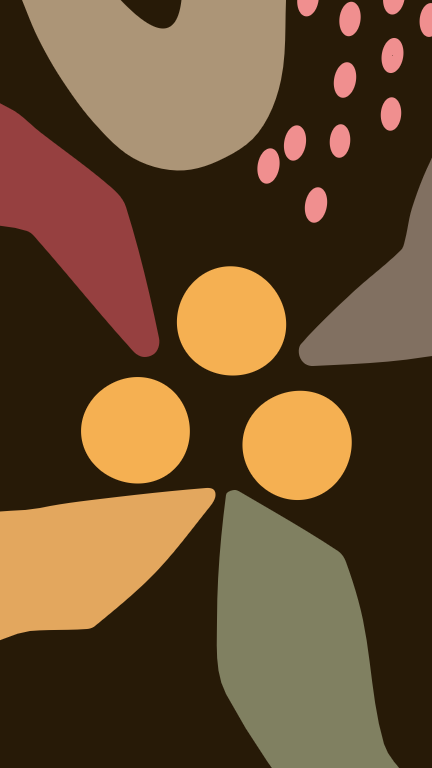
A WebGL 2 fragment shader for this background:

```glsl
#version 300 es
precision highp float;
// Flat paper-cut still life: an arch, four leaves, three wobbly discs and pink dabs.
// Leaves and arch are signed distances to closed Hermite splines; discs are polar
// curves; dabs are ellipses laid along short runs with hashed tilt and size.
uniform vec2 u_resolution;
out vec4 outColor;

#define CANVAS vec2(4.32, 7.68)  // design units, y pointing down
#define KNOTS 12                 // knots per spline outline
#define STEPS 6                  // straight pieces per spline span
#define WOBBLE 0.011             // unevenness of the discs
#define DAB_SIZE vec2(0.106, 0.174)
#define DAB_TILT 0.13

const vec3 INK   = vec3(0.153, 0.100, 0.027);
const vec3 SAND  = vec3(0.675, 0.585, 0.465);
const vec3 BRICK = vec3(0.590, 0.250, 0.250);
const vec3 STONE = vec3(0.505, 0.440, 0.380);
const vec3 OCHRE = vec3(0.890, 0.655, 0.370);
const vec3 OLIVE = vec3(0.500, 0.500, 0.380);
const vec3 AMBER = vec3(0.960, 0.690, 0.320);
const vec3 PINK  = vec3(0.940, 0.560, 0.560);

float hash(vec2 p) {
  vec3 q = fract(p.xyx * 0.1031);
  q += dot(q, q.yzx + 33.33);
  return fract((q.x + q.y) * q.z);
}

// Signed distance to a smooth closed curve through the knots.
float splineShape(vec2 p, vec2 k[KNOTS]) {
  float nearest = 1e6, side = 1.0;
  for (int i = 0; i < KNOTS; i++) {
    vec2 before = k[(i + KNOTS - 1) % KNOTS], a = k[i];
    vec2 b = k[(i + 1) % KNOTS], after = k[(i + 2) % KNOTS];
    float span = distance(a, b);
    vec2 tanA = normalize(b - before) * span;
    vec2 tanB = normalize(after - a) * span;
    vec2 start = a;
    for (int j = 1; j <= STEPS; j++) {
      float t = float(j) / float(STEPS), u = 1.0 - t;
      vec2 end = u * u * ((1.0 + 2.0 * t) * a + t * tanA)
               + t * t * ((3.0 - 2.0 * t) * b - u * tanB);
      if (j == STEPS) end = b;
      vec2 e = end - start, w = p - start;
      vec2 gap = w - e * clamp(dot(w, e) / dot(e, e), 0.0, 1.0);
      nearest = min(nearest, dot(gap, gap));
      // Even-odd crossing test
      if ((start.y > p.y) != (end.y > p.y) && w.x < e.x * w.y / e.y) side = -side;
      start = end;
    }
  }
  return side * sqrt(nearest);
}

// Parabolic opening of the arch, leaning to the left as it rises.
float archOpening(vec2 p) {
  float h = 0.285 - p.y;
  float x = p.x - 1.63 + 0.42 * h;
  float slope = 6.15 * x;
  return (3.08 * x * x - h) / length(vec2(slope, 1.0 - 0.42 * slope));
}

float discs(vec2 p) {
  vec3 disc[3] = vec3[3](vec3(2.315, 3.215, 0.546), vec3(1.36, 4.305, 0.538),
                         vec3(2.975, 4.45, 0.546));
  float d = 1e6;
  for (int i = 0; i < 3; i++) {
    vec2 q = p - disc[i].xy;
    float a = atan(q.y, q.x), f = float(i);
    float uneven = sin(2.0 * a + 1.57 * f) + sin(3.0 * a - 1.18 * f);
    d = min(d, length(q) - disc[i].z * (1.0 + WOBBLE * uneven));
  }
  return d;
}

// Each run holds its first centre (xy) and the step to the next (zw).
float dabs(vec2 p) {
  vec4 run[5] = vec4[5](vec4(3.5, 0.19, -0.05, 0.61), vec4(3.94, -0.03, -0.015, 0.585),
    vec4(2.95, 1.43, 0.21, 0.62), vec4(3.08, -0.01, 1.22, 0.21), vec4(2.685, 1.66, 0.0, 0.0));
  int count[5] = int[5](3, 3, 2, 2, 1);
  float d = 1e6;
  for (int i = 0; i < 5; i++)
    for (int j = 0; j < count[i]; j++) {
      float rnd = hash(vec2(i, j) + 3.0);
      float tilt = DAB_TILT * (0.5 + rnd);
      vec2 q = p - run[i].xy - float(j) * run[i].zw;
      q = mat2(cos(tilt), -sin(tilt), sin(tilt), cos(tilt)) * q;
      vec2 r = DAB_SIZE * (0.96 + 0.08 * rnd);
      float m = length(q / r);
      d = min(d, m * (m - 1.0) / max(length(q / (r * r)), 1e-3));
    }
  return d;
}

void main() {
  float px = CANVAS.y / u_resolution.y;
  vec2 p = (gl_FragCoord.xy - 0.5 * u_resolution) * px * vec2(1, -1) + 0.5 * CANVAS;

  float arch = splineShape(p, vec2[KNOTS](vec2(.10, -.3), vec2(.22, 0), vec2(.38, .38), vec2(.62, .8), vec2(.95, 1.24), vec2(1.33, 1.58),
    vec2(1.77, 1.705), vec2(2.18, 1.61), vec2(2.58, 1.33), vec2(2.81, .8), vec2(2.86, 0), vec2(2.86, -.4)));
  float brick = splineShape(p, vec2[KNOTS](vec2(-.4, .95), vec2(.09, 1.08), vec2(.4, 1.32), vec2(1.12, 1.88), vec2(1.26, 2.07), vec2(1.59, 3.38),
    vec2(1.56, 3.52), vec2(1.44, 3.57), vec2(1.33, 3.51), vec2(.34, 2.36), vec2(.27, 2.31), vec2(-.4, 2.08)));
  float stone = splineShape(p, vec2[KNOTS](vec2(4.6, 1.1), vec2(4.3, 1.62), vec2(4.12, 2.08), vec2(4.05, 2.4), vec2(4.01, 2.5), vec2(3.52, 2.93),
    vec2(3.01, 3.44), vec2(2.99, 3.54), vec2(3.04, 3.63), vec2(3.13, 3.66), vec2(4.25, 3.57), vec2(4.6, 3.42)));
  float ochre = splineShape(p, vec2[KNOTS](vec2(-.4, 5.29), vec2(.4, 5.08), vec2(1, 4.99), vec2(2.06, 4.88), vec2(2.14, 4.9), vec2(2.15, 4.98),
    vec2(2.08, 5.09), vec2(1.55, 5.73), vec2(.95, 6.26), vec2(.87, 6.29), vec2(.3, 6.31), vec2(-.4, 6.4)));
  float olive = splineShape(p, vec2[KNOTS](vec2(2.34, 4.9), vec2(2.42, 4.93), vec2(3.38, 5.51), vec2(3.46, 5.62), vec2(3.63, 6.2), vec2(3.84, 7.44),
    vec2(4.15, 7.95), vec2(4.3, 9.9), vec2(3.6, 8.9), vec2(2.26, 6.94), vec2(2.17, 6.2), vec2(2.26, 4.95)));

  // Lay the paper pieces with one-pixel soft edges
  #define LAY(tint, d) color = mix(color, tint, clamp(0.5 - (d) / px, 0.0, 1.0))
  vec3 color = INK;
  LAY(SAND, max(arch, -archOpening(p)));
  LAY(BRICK, brick);
  LAY(STONE, stone);
  LAY(OCHRE, ochre);
  LAY(OLIVE, olive);
  LAY(AMBER, discs(p));
  LAY(PINK, dabs(p));
  outColor = vec4(color, 1.0);
}
```
